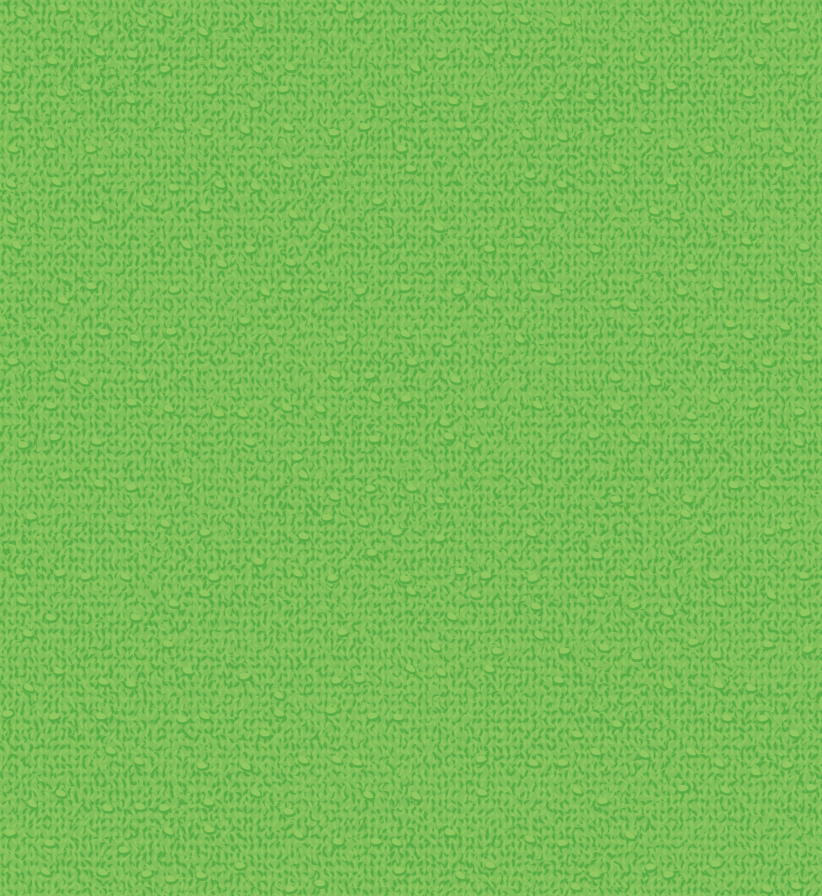
This texture is drawn by a WebGL 1 fragment shader. Its source:

```glsl
precision highp float;
// Dense cartoon grass: short curved dark strokes and light blades are scattered
// on jittered grids over a mid green, in faintly uneven horizontal bands.
// Sparse light leaves, each with a dark scalloped shadow below, lie on top.

uniform vec2 u_resolution;

#define MID_GREEN vec3(0.505, 0.75, 0.355)
#define DARK_GREEN vec3(0.335, 0.675, 0.262)
#define LIGHT_GREEN vec3(0.575, 0.79, 0.38)
#define BLADE_ROWS 100.0
#define BLADE_LENGTH 0.43
#define DARK_WIDTH 0.18
#define LIGHT_WIDTH 0.145
#define LEAF_ROWS 23.0
#define LEAF_SHARE 0.7
#define BAND_STRENGTH 0.35
#define SOFTNESS 0.12

float hash(vec2 p) {
  return fract(sin(dot(p, vec2(127.1, 311.7))) * 43758.5453);
}

float noise(vec2 p) {
  vec2 i = floor(p);
  vec2 f = fract(p);
  f = f * f * (3.0 - 2.0 * f);
  return mix(mix(hash(i), hash(i + vec2(1.0, 0.0)), f.x),
             mix(hash(i + vec2(0.0, 1.0)), hash(i + 1.0), f.x), f.y);
}

vec2 rotate(vec2 p, float angle) {
  float c = cos(angle);
  float s = sin(angle);
  return vec2(c * p.x - s * p.y, s * p.x + c * p.y);
}

// Coverage of a distance with a soft edge
float fill(float d, float soft) {
  return 1.0 - smoothstep(-soft, soft, d);
}

// Distance to a bent upright stroke that narrows at both ends
float blade(vec2 p, float halfLength, float width, float bend) {
  p.x -= bend * (p.y * p.y - 0.08);
  float t = clamp(p.y / halfLength, -1.0, 1.0);
  return length(p - vec2(0.0, t * halfLength)) - width * (1.0 - 0.5 * t * t);
}

// One randomly leaning blade per cell
float blades(vec2 p, float width, float seed) {
  vec2 cellSize = vec2(0.75, 1.0);
  vec2 home = floor(p / cellSize);
  float nearest = 1.0;
  for (int j = -1; j <= 1; j++) {
    for (int i = -1; i <= 1; i++) {
      vec2 cell = home + vec2(float(i), float(j));
      vec2 id = cell + seed;
      vec2 jitter = vec2(hash(id), hash(id + 17.3)) - 0.5;
      vec2 center = (cell + 0.5 + 0.55 * jitter) * cellSize;
      float side = hash(id + 31.9) < 0.5 ? -1.0 : 1.0;
      float lean = side * mix(0.1, 0.95, hash(id + 47.1));
      float bend = 2.2 * (hash(id + 59.7) - 0.5);
      float halfLength = BLADE_LENGTH * mix(0.55, 1.1, hash(id + 73.3));
      vec2 q = rotate(p - center, lean);
      nearest = min(nearest, blade(q, halfLength, width, bend));
    }
  }
  return nearest;
}

// Leaf coverage in x, shadow coverage in y
vec2 leaves(vec2 p) {
  vec2 home = floor(p);
  vec2 cover = vec2(0.0);
  for (int j = -1; j <= 1; j++) {
    for (int i = -1; i <= 1; i++) {
      vec2 cell = home + vec2(float(i), float(j));
      vec2 jitter = vec2(hash(cell + 5.2), hash(cell + 8.6)) - 0.5;
      vec2 offset = p - cell - 0.5 - 0.7 * jitter;
      float tilt = mix(-0.1, 0.65, hash(cell + 12.4));
      vec2 q = rotate(offset, tilt);
      vec2 s = rotate(offset + vec2(-0.015, 0.045), tilt);
      // Rounded on the left, pointed on the right
      float leaf = length(q * vec2(1.0, 1.7 + 3.0 * q.x)) - 0.135;
      float shadow = length(s * vec2(1.0, 1.6 + 2.0 * s.x)) - 0.17;
      float present = step(hash(cell + 23.8), LEAF_SHARE);
      cover = max(cover, present * vec2(fill(leaf, 0.03), fill(shadow, 0.03)));
    }
  }
  return cover;
}

void main() {
  vec2 p = gl_FragCoord.xy / u_resolution.y;

  // Uneven bands thicken or thin the dark strokes
  float band = noise(p * vec2(9.0, 32.0)) - 0.5;
  float darkWidth = DARK_WIDTH * (1.0 + BAND_STRENGTH * band);

  vec2 turf = p * BLADE_ROWS;
  float dark = fill(blades(turf, darkWidth, 3.0), SOFTNESS);
  float light = fill(blades(turf + 0.4, LIGHT_WIDTH, 211.0), SOFTNESS);
  vec2 leaf = leaves(p * LEAF_ROWS);

  vec3 color = mix(MID_GREEN, DARK_GREEN, dark);
  color = mix(color, LIGHT_GREEN, 0.85 * light);
  color = mix(color, DARK_GREEN, 0.9 * leaf.y);
  color = mix(color, LIGHT_GREEN, leaf.x);
  gl_FragColor = vec4(color, 1.0);
}
```
